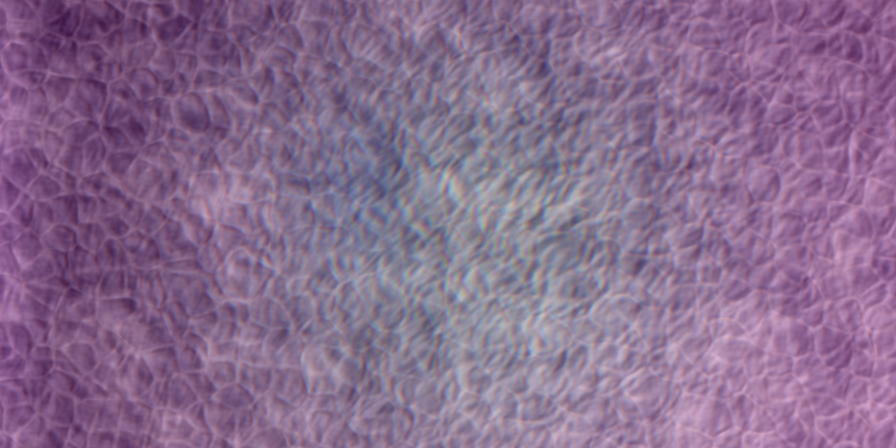
Reproduce this texture procedurally as a Shadertoy shader.

```glsl
vec2 hash2(vec2 c) {
    vec3 q = fract(c.xyx * vec3(0.1031, 0.1030, 0.0973));
    q += dot(q, q.yzx + 33.33);
    return fract((q.xx + q.yz) * q.zy);
}

float cornerSlope(vec2 cell, vec2 corner, vec2 f) {
    float angle = 6.2832 * hash2(cell + corner).x;
    return dot(vec2(cos(angle), sin(angle)), f - corner);
}

float gradientNoise(vec2 p) {
    vec2 cell = floor(p), f = fract(p);
    vec2 u = f * f * f * (f * (f * 6.0 - 15.0) + 10.0);
    vec2 e = vec2(0.0, 1.0);
    float low = mix(cornerSlope(cell, e.xx, f), cornerSlope(cell, e.yx, f), u.x);
    float high = mix(cornerSlope(cell, e.xy, f), cornerSlope(cell, e.yy, f), u.x);
    return mix(low, high, u.y);
}

// Bright where the two nearest cell centres are equally far
float cellWall(vec2 p, float width) {
    vec2 cell = floor(p), f = fract(p);
    float nearest = 8.0, second = 8.0;
    for (int y = -1; y <= 1; y++) {
        for (int x = -1; x <= 1; x++) {
            vec2 corner = vec2(x, y);
            float d = length(corner + hash2(cell + corner) - f);
            second = min(second, max(nearest, d));
            nearest = min(nearest, d);
        }
    }
    return 1.0 - smoothstep(0.0, width, second - nearest);
}

vec2 warp(vec2 p, float amount) {
    return p + amount * vec2(gradientNoise(p * 12.0), gradientNoise(p * 12.0 + 47.0));
}

vec2 rotate(vec2 p, float angle) {
    float c = cos(angle), s = sin(angle);
    return vec2(c * p.x - s * p.y, s * p.x + c * p.y);
}

// Small clumps of the tissue, light or dark
float clumps(vec2 p) {
    return gradientNoise(p * 23.0 + 31.0) + 0.7 * gradientNoise(rotate(p, 0.7) * 37.0 + 70.0);
}

// Membrane surface: walls, clumps and short fibres in two directions
float membrane(vec2 p) {
    vec2 w = warp(p, 0.02);
    float wall = cellWall(w * 18.0, 0.45);
    float rising = gradientNoise(rotate(w, -0.75) * vec2(32.0, 62.0) + 5.0);
    float upright = gradientNoise(rotate(w, 0.3) * vec2(58.0, 34.0) + 15.0);
    float grain = gradientNoise(p * 100.0 + 21.0);
    return 0.24 * wall + 0.55 * clumps(w) + 0.45 * rising + 0.42 * upright + 0.14 * grain;
}

// Side light, softly limited, plus the tone of the clumps
float shade(vec2 p, vec2 lightStep) {
    float slope = membrane(p - lightStep) - membrane(p + lightStep);
    return slope / (1.0 + 0.6 * abs(slope)) + 0.38 * clumps(warp(p, 0.02));
}

float glow(vec2 p, vec2 centre, vec2 radius) {
    vec2 d = (p - centre) / radius;
    return exp(-dot(d, d));
}

// Purple borders around a grey centre
vec3 stain(vec2 p) {
    vec3 plum = vec3(0.45, 0.29, 0.46);
    vec3 orchid = vec3(0.59, 0.395, 0.585);
    vec3 slate = vec3(0.505, 0.495, 0.57);
    vec3 col = mix(plum, orchid, smoothstep(0.55, 1.8, p.x));
    col = mix(col, slate, min(1.0, 1.12 * glow(p, vec2(1.05, 0.45), vec2(0.54, 0.56))));
    col += vec3(0.12, 0.115, 0.10) * glow(p, vec2(1.42, 0.05), vec2(0.40, 0.32));
    col += vec3(0.09, 0.08, 0.07) * glow(p, vec2(0.62, 0.08), vec2(0.36, 0.24));
    col += vec3(0.10, 0.08, 0.08) * glow(p, vec2(0.52, 0.50), vec2(0.12, 0.15));
    col += vec3(0.10, 0.07, 0.11) * glow(p, vec2(0.0, 0.48), vec2(0.07, 0.6));
    col += vec3(0.03, 0.03, 0.01) * glow(p, vec2(1.12, 0.50), vec2(0.25, 0.2));
    col -= vec3(0.09, 0.07, 0.03) * glow(p, vec2(0.80, 0.58), vec2(0.11, 0.16));
    col -= 0.09 * glow(p, vec2(0.82, 0.22), vec2(0.08, 0.08));
    col -= 0.06 * glow(p, vec2(0.23, 0.94), vec2(0.16, 0.12));
    col -= 0.05 * glow(p, vec2(0.22, 0.42), vec2(0.12, 0.16));
    col -= 0.05 * glow(p, vec2(1.95, 1.0), vec2(0.3, 0.2));
    return col;
}

void mainImage(out vec4 fragColor, in vec2 fragCoord) {
    vec2 p = fragCoord / iResolution.y;
    p.x *= 2.0 * iResolution.y / iResolution.x;

    float focus = glow(p, vec2(1.07, 0.50), vec2(0.58, 0.52));
    vec2 lightStep = vec2(0.0040, mix(0.0030, -0.0030, smoothstep(0.3, 1.5, p.x)));
    vec2 fringe = vec2(0.0055, 0.0035) * (0.15 + focus);

    // Each channel is lit slightly apart, giving colour fringes
    vec3 light = vec3(shade(p - fringe, lightStep),
                      shade(p, lightStep),
                      shade(p + fringe, lightStep));
    float mottle = gradientNoise(p * 6.0 + 3.0) + 0.9 * gradientNoise(p * 12.0);
    float wall = cellWall(warp(p, 0.02) * 18.0, 0.28);

    vec3 col = stain(p) + vec3(0.11, 0.11, 0.09) * mottle;
    col += light * mix(vec3(0.19), vec3(0.29, 0.29, 0.25), focus);
    col += vec3(0.08, 0.075, 0.06) * (wall - 0.25) * (1.0 - 0.5 * focus);
    fragColor = vec4(clamp(col, 0.0, 1.0), 1.0);
}
```
